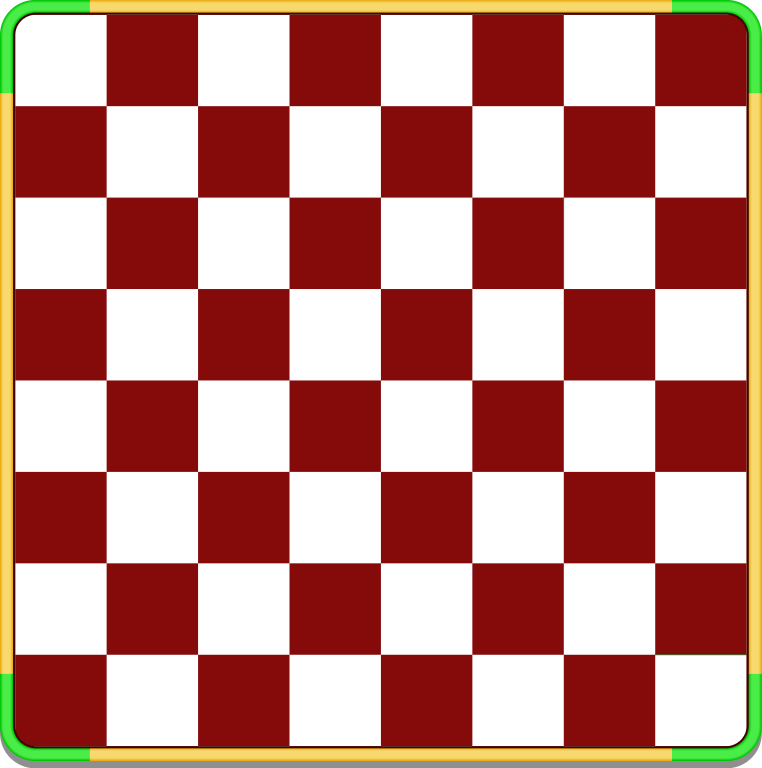
Give the GLSL for this pattern, as a WebGL 1 fragment shader.

```glsl
precision highp float;
uniform vec2 u_resolution;

// Layout, in units of the canvas height
const vec2 CENTER = vec2(0.496, 0.5046);
const vec2 FRAME_HALF = vec2(0.496, 0.4955);
const float FRAME_RADIUS = 0.046;
const float FRAME_WIDTH = 0.0172;
const float RIM_HALF = 0.4790;
const float RIM_RADIUS = 0.030;
const float BOARD_HALF = 0.4762;
const float BOARD_RADIUS = 0.027;
const float CELLS = 8.0;
const vec2 CORNER_START = vec2(0.379, 0.378);
const float CORNER_SHIFT = 0.004;
const float SHADOW_DROP = 0.0095;
const float SEAM_WIDTH = 0.0012;

// Colours
const vec3 WHITE = vec3(1.0);
const vec3 RED = vec3(0.52, 0.04, 0.04);
const vec3 RIM = vec3(0.25, 0.02, 0.01);
const vec3 SHADOW = vec3(0.56, 0.56, 0.56);
const vec3 GOLD_EDGE = vec3(0.92, 0.67, 0.08);
const vec3 GOLD_LIGHT = vec3(0.97, 0.85, 0.43);
const vec3 GREEN_EDGE = vec3(0.0, 0.77, 0.02);
const vec3 GREEN_LIGHT = vec3(0.29, 0.93, 0.28);
const vec3 SEAM_GREEN = vec3(0.08, 0.38, 0.08);

const float PI = 3.14159265;

float roundedBox(vec2 p, vec2 halfSize, float radius) {
  vec2 q = abs(p) - halfSize + radius;
  return length(max(q, 0.0)) + min(max(q.x, q.y), 0.0) - radius;
}

float coverage(float dist, float pixel) {
  return clamp(0.5 - dist / pixel, 0.0, 1.0);
}

// Smooth square wave that changes sign at every cell edge
vec2 stripes(vec2 grid, float pixel) {
  return clamp(sin(PI * grid) / (PI * pixel), -0.5, 0.5);
}

vec3 boardColor(vec2 p, float pixel) {
  float cell = 2.0 * BOARD_HALF / CELLS;
  vec2 grid = p / cell + 0.5 * CELLS;
  vec2 wave = stripes(grid, pixel / cell);
  vec3 color = mix(WHITE, RED, 0.5 + 2.0 * wave.x * wave.y);

  // Two hairline seams along single cell sides
  vec2 sideways = (grid - vec2(7.5, 1.0)) * cell;
  vec2 upright = (grid - vec2(6.0, 5.5)) * cell;
  float seamA = roundedBox(sideways, 0.5 * vec2(cell, SEAM_WIDTH), 0.0);
  float seamB = roundedBox(upright, 0.5 * vec2(SEAM_WIDTH, cell), 0.0);
  color = mix(color, SEAM_GREEN, 0.8 * coverage(seamA, pixel));
  return mix(color, SEAM_GREEN, 0.35 * coverage(seamB, pixel));
}

// Tube shading across the frame, with green corner pieces
vec3 frameColor(vec2 p, float outerDist, float pixel) {
  float across = clamp(-outerDist / FRAME_WIDTH, 0.0, 1.0);
  float shine = smoothstep(0.0, 0.8, sin(PI * across));
  vec2 inset = CORNER_START - abs(p + vec2(0.0, CORNER_SHIFT));
  float corner = coverage(max(inset.x, inset.y), pixel);
  vec3 gold = mix(GOLD_EDGE, GOLD_LIGHT, shine);
  vec3 green = mix(GREEN_EDGE, GREEN_LIGHT, shine);
  return mix(gold, green, corner);
}

void main() {
  float pixel = 1.0 / u_resolution.y;
  vec2 p = gl_FragCoord.xy * pixel - CENTER;

  float frame = roundedBox(p, FRAME_HALF, FRAME_RADIUS);
  float shadow = roundedBox(p + vec2(0.0, SHADOW_DROP), FRAME_HALF, FRAME_RADIUS);
  float rim = roundedBox(p, vec2(RIM_HALF), RIM_RADIUS);
  float board = roundedBox(p, vec2(BOARD_HALF), BOARD_RADIUS);

  // Layers from back to front
  vec3 color = mix(WHITE, SHADOW, coverage(shadow, pixel));
  color = mix(color, frameColor(p, frame, pixel), coverage(frame, pixel));
  color = mix(color, RIM, coverage(rim, pixel));
  color = mix(color, boardColor(p, pixel), coverage(board, pixel));
  gl_FragColor = vec4(color, 1.0);
}
```
